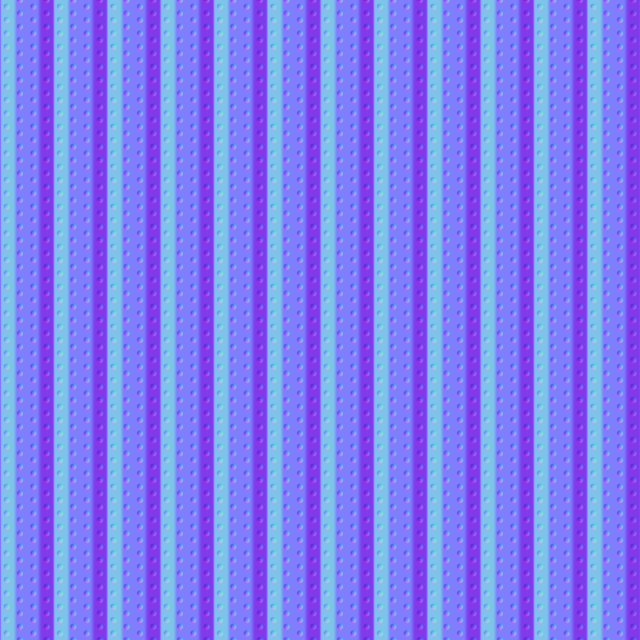
Reproduce this texture map procedurally as a Shadertoy shader.

```glsl
// Tangent-space normal map of a ridged sheet: twelve upright trapezoid ribs,
// covered by a staggered 48 x 48 grid of small round dents.
// Rib and dent slopes are added, then packed as a unit normal.

const float RIBS = 12.0;
const float DENTS = 48.0;
const float RIB_SLOPE = 0.635;
const float DENT_SLOPE = 0.54;
const float DENT_RADIUS = 0.25;

// Slope across one rib, measured from the sharp valley between two ribs:
// falling flank on its left, rising flank on its right, flat crown beyond.
float ribSlope(float x, float steepness) {
    float q = fract(x + 0.5) - 0.5;
    float turn = 2.0 * smoothstep(-0.018, 0.038, q) - 1.0;
    float flank = smoothstep(-0.31, -0.205, q) * (1.0 - smoothstep(0.24, 0.325, q));
    return steepness * turn * flank;
}

// Gradient of a round dent; odd columns are shifted by half a cell.
vec2 dentSlope(vec2 grid, float radius, float steepness) {
    grid.y += 0.5 * mod(floor(grid.x), 2.0);
    vec2 offset = fract(grid) - 0.5;
    float dist = length(offset);
    float t = dist / radius;
    float wall = smoothstep(0.1, 0.65, t) * (1.0 - smoothstep(0.7, 1.1, t));
    return steepness * wall * offset / max(dist, 1e-4);
}

// Red holds the downward slope, green the rightward slope.
vec3 packNormal(vec2 slope) {
    vec3 normal = normalize(vec3(-slope.y, slope.x, 1.0));
    return 0.5 + 0.5 * normal;
}

void mainImage(out vec4 fragColor, in vec2 fragCoord) {
    vec2 uv = fragCoord / iResolution.xy;

    // Average four samples to smooth the small walls.
    vec3 color = vec3(0.0);
    for (int i = 0; i < 4; i++) {
        vec2 jitter = (vec2(i % 2, i / 2) - 0.5) * 0.5 / iResolution.xy;
        vec2 p = uv + jitter;
        vec2 slope = dentSlope(p * DENTS, DENT_RADIUS, DENT_SLOPE);
        slope.x += ribSlope(p.x * RIBS, RIB_SLOPE);
        color += 0.25 * packNormal(slope);
    }
    fragColor = vec4(color * vec3(0.995, 0.995, 0.995), 1.0);
}
```
